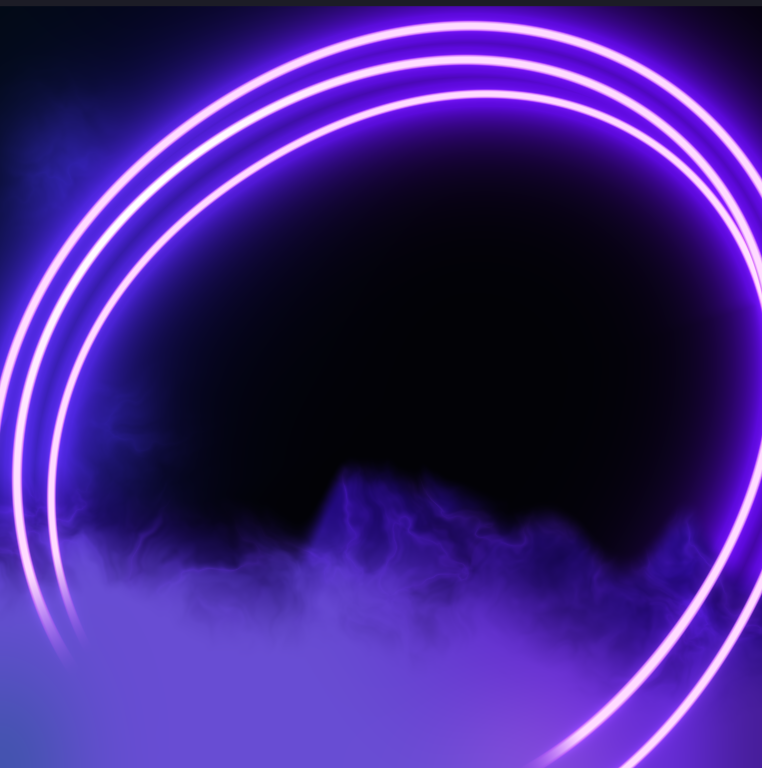
This background is drawn by a Shadertoy shader. Its source:

```glsl
// Three skewed neon rings glowing over a dark room with drifting violet smoke.
#define CENTER vec2(0.514, 0.452)
#define TUBE_WIDTH 0.0066
#define GLOW_REACH 0.047
#define NIGHT vec3(0.006, 0.008, 0.022)
#define GLOW_COLOR vec3(0.34, 0.02, 0.82)
#define GLOW_BLUE vec3(0.27, 0.11, 0.78)
#define TUBE_CORE vec3(1.0, 0.86, 1.0)
#define TUBE_RIM vec3(0.78, 0.36, 0.98)
#define SMOKE_DEEP vec3(0.14, 0.035, 0.55)
#define SMOKE_LIT vec3(0.42, 0.31, 0.85)
#define SMOKE_VIOLET vec3(0.38, 0.16, 0.83)

// Gradient noise, roughly -0.7 to 0.7
vec2 hashGradient(vec2 cell) {
    vec2 h = vec2(dot(cell, vec2(127.1, 311.7)), dot(cell, vec2(269.5, 183.3)));
    return 2.0 * fract(sin(h) * 43758.5) - 1.0;
}

float gradientNoise(vec2 p) {
    vec2 i = floor(p), f = fract(p);
    vec2 u = f * f * f * (f * (f * 6.0 - 15.0) + 10.0);
    vec2 e = vec2(0.0, 1.0);
    float low = mix(dot(hashGradient(i), f), dot(hashGradient(i + e.yx), f - e.yx), u.x);
    float high = mix(dot(hashGradient(i + e.xy), f - e.xy), dot(hashGradient(i + e.yy), f - e.yy), u.x);
    return mix(low, high, u.y);
}

float fbm(vec2 p) {
    float sum = 0.0, amplitude = 0.6;
    for (int i = 0; i < 5; i++) {
        sum += amplitude * gradientNoise(p);
        p = mat2(1.6, 1.2, -1.2, 1.6) * p + 3.7;
        amplitude *= 0.5;
    }
    return sum;
}

float bump(float x, float center, float width) {
    float t = (x - center) / width;
    return exp(-t * t);
}

// Signed distance to a closed curve whose radius is a short Fourier series
float ringDistance(float radius, float angle, float mean, vec3 c, vec3 s) {
    vec3 k = vec3(1.0, 2.0, 3.0);
    vec3 cosines = cos(k * angle), sines = sin(k * angle);
    float target = mean + dot(c, cosines) + dot(s, sines);
    float slope = dot(k * s, cosines) - dot(k * c, sines);
    return (radius - target) / sqrt(1.0 + slope * slope / (target * target));
}

// Lit part of a tube between its two hidden ends
float litArc(float angle, float end) {
    return smoothstep(-1.25, -1.02, angle) * (1.0 - smoothstep(end - 0.3, end, angle));
}

vec3 addTube(vec3 color, float d, float width, float lit, float whiteness) {
    float aa = 1.0 / iResolution.y;
    d = abs(d);
    float body = 1.0 - smoothstep(width - aa, width + aa, d);
    vec3 core = mix(TUBE_CORE, vec3(1.0), whiteness);
    vec3 tube = mix(core, TUBE_RIM, smoothstep(0.4, 1.1, d / width));
    color += TUBE_RIM * 0.14 * lit * exp(-max(d - width, 0.0) / 0.005);
    return mix(color, mix(TUBE_RIM, tube, lit), body * lit);
}

void mainImage(out vec4 fragColor, in vec2 fragCoord) {
    vec2 p = fragCoord / iResolution.y;
    vec2 q = p - CENTER;
    float radius = length(q);
    float angle = mod(atan(q.y, q.x) + 1.5, 6.28319) - 1.5;

    // Ring geometry
    float outer = ringDistance(radius, angle, 0.536, vec3(0.0133, -0.0080, -0.0039), vec3(-0.0323, 0.0355, 0.0068));
    float middle = ringDistance(radius, angle, 0.488, vec3(0.0029, -0.0008, -0.0016), vec3(-0.0206, 0.0393, 0.0068));
    float inner = ringDistance(radius, angle, 0.461, vec3(0.0263, 0.0017, 0.0008), vec3(-0.0417, 0.0411, 0.0075));
    float outerLit = litArc(angle, 3.4);
    float middleLit = litArc(angle, 3.82);
    float innerLit = litArc(angle, 3.80) * smoothstep(0.05, 0.35, angle);

    // Night and the light the rings throw on it
    float nearest = min(abs(outer) + 0.12 * (1.0 - outerLit),
        min(abs(middle) + 0.12 * (1.0 - middleLit), abs(inner) + 0.12 * (1.0 - innerLit)));
    float leftSide = 1.0 - smoothstep(0.15, 0.6, p.x);
    float glow = exp(-max(nearest - 0.016, 0.0) / mix(GLOW_REACH, 0.04, leftSide));
    vec3 color = NIGHT + vec3(0.0, 0.025, 0.03) * bump(p.x, 0.0, 0.15);
    color += mix(GLOW_COLOR, GLOW_BLUE, leftSide) * glow;
    color += vec3(0.02, 0.03, 0.25) * leftSide * exp(-nearest / 0.14) * (1.0 - glow);

    // Faint wisps beside and inside the left arc
    vec2 warp = vec2(fbm(p * 4.0 + 2.0), fbm(p * 4.0 + 9.0));
    float cloud = fbm(p * 6.0 + 1.6 * warp);
    float filament = pow(clamp(1.0 - 2.2 * abs(fbm(p * 7.0 + 1.8 * warp + 5.0)), 0.0, 1.0), 4.0);
    float wisp = bump(p.x, 0.08, 0.07) * bump(p.y, 0.78, 0.085);
    wisp += bump(p.x, 0.14, 0.08) * bump(p.y, 0.42, 0.08);
    color += vec3(0.13, 0.08, 0.40) * wisp * clamp(0.45 + cloud + 0.35 * filament, 0.0, 1.0) * (1.0 - 0.8 * glow);

    // Smoke crest: soft on the left, a steep plume, then rolling shoulders
    float crest = 0.31 - 0.05 * p.x + 0.07 * bump(p.x, 0.09, 0.16);
    crest += 0.12 * smoothstep(0.38, 0.46, p.x) * (1.0 - smoothstep(0.48, 0.84, p.x));
    crest += 0.035 * bump(p.x, 0.73, 0.05) + 0.08 * bump(p.x, 0.895, 0.045);
    float crispness = smoothstep(0.32, 0.43, p.x);
    float depth = crest - p.y + mix(0.06, 0.035, crispness) * cloud;
    float veil = smoothstep(mix(-0.05, -0.005, crispness), mix(0.08, 0.05, crispness), depth);

    // Dense bank below, lavender turning violet and dim to the right
    float bankTop = 0.24 + 0.05 * bump(p.x, 0.05, 0.15) - 0.09 * smoothstep(0.55, 0.85, p.x);
    float thickness = smoothstep(-0.09, 0.09, bankTop - p.y + 0.13 * cloud + 0.05 * warp.x);
    vec3 lit = mix(SMOKE_LIT, SMOKE_VIOLET, smoothstep(0.45, 0.85, p.x + 0.5 * p.y));
    lit = mix(lit, vec3(0.25, 0.34, 0.68), 0.85 * bump(p.x, 0.0, 0.11) * bump(p.y, 0.0, 0.15));
    lit += vec3(0.12, 0.09, 0.04) * bump(p.x, 0.71, 0.13) * bump(p.y, 0.0, 0.13);
    lit *= 1.0 - 0.25 * smoothstep(0.86, 1.0, p.x);
    vec3 deep = SMOKE_DEEP * clamp(0.82 + 0.9 * cloud, 0.35, 1.3) * (1.0 - 0.25 * bump(p.x, 0.74, 0.1));
    vec3 smoke = mix(deep, lit, thickness);
    smoke += vec3(0.14, 0.05, 0.26) * filament * (1.0 - thickness);
    color = mix(color, smoke, veil * mix(0.85, 0.97, thickness));

    // Tubes, the middle one whitest on its upper left
    float whiteness = bump(p.x, 0.2, 0.2) * smoothstep(0.3, 0.6, p.y);
    color = addTube(color, outer, TUBE_WIDTH, outerLit, 0.0);
    color = addTube(color, inner, TUBE_WIDTH * 0.85, innerLit, 0.0);
    color = addTube(color, middle, TUBE_WIDTH * mix(1.0, 1.2, smoothstep(0.3, 0.1, p.y)), middleLit, whiteness);

    // Slate strip along the top edge
    color = mix(color, vec3(0.11, 0.11, 0.15), smoothstep(0.991, 0.993, p.y));
    fragColor = vec4(clamp(color, 0.0, 1.0), 1.0);
}
```
